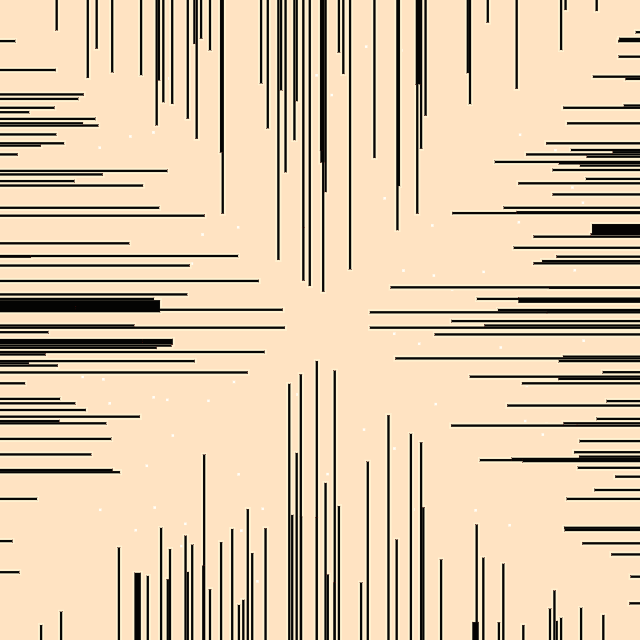
Write a three.js fragment shader that draws this background.

```glsl
// Dark strokes growing inward from four edges over a peach field with pale specks.
varying vec2 vUv;

// Palette
const vec3 PEACH = vec3(1.0, 0.89, 0.76);
const vec3 HALO = vec3(1.0, 0.95, 0.82);
const vec3 SPECK = vec3(1.0, 1.0, 0.98);
const vec3 INK = vec3(0.015, 0.015, 0.01);
const vec3 TIP_RED = vec3(0.42, 0.05, 0.04);

// Stroke layout, in canvas units
const float LANES = 288.0;
const float HALF_WIDTH = 0.52 / LANES;
const float TAPER = 0.83;      // loss of length away from the middle of an edge
const float SPAN = 0.45;       // strokes stay this close to the middle
const float SHORTEST = 0.10;   // filler lengths, as shares of the envelope
const float LONGEST = 0.82;
const float SOFT = 0.001;
const float HALO_INNER = 0.0022;
const float HALO_OUTER = 0.0038;
const float TIP_RADIUS = 0.0013;

// Per edge: longest stroke, filler density, hash seed
const vec3 TOP_STYLE = vec3(0.460, 0.17, 11.0);
const vec3 BOTTOM_STYLE = vec3(0.440, 0.17, 29.0);
const vec3 LEFT_STYLE = vec3(0.455, 0.20, 53.0);
const vec3 RIGHT_STYLE = vec3(0.432, 0.20, 71.0);

// Full-length strokes: positions along each edge
const mat2x4 TOP_LEADS = mat2x4(0.348, 0.435, 0.474, 0.484, 0.505, 0.547, 0.621, 0.652);
const mat2x4 BOTTOM_LEADS = mat2x4(0.319, 0.452, 0.470, 0.495, 0.523, 0.607, 0.642, 0.658);
const mat2x4 LEFT_LEADS = mat2x4(0.733, 0.663, 0.600, 0.561, 0.516, 0.488, 0.450, 0.418);
const mat2x4 RIGHT_LEADS = mat2x4(0.747, 0.667, 0.551, 0.512, 0.488, 0.440, 0.335, 0.281);

// Two heavy bars per edge: position, half width, length
const mat2x3 TOP_BARS = mat2x3(0.653, 0.0035, 0.132, 0.504, 0.0035, 0.254);
const mat2x3 BOTTOM_BARS = mat2x3(0.743, 0.005, 0.028, 0.215, 0.005, 0.105);
const mat2x3 LEFT_BARS = mat2x3(0.5215, 0.0095, 0.25, 0.466, 0.0045, 0.27);
const mat2x3 RIGHT_BARS = mat2x3(0.531, 0.0042, 0.19, 0.642, 0.008, 0.075);

// Scattered specks
const float SPECK_GRID = 36.0;
const float SPECK_CHANCE = 0.10;
const float SPECK_HALF = 0.0019;

float hash(vec2 p) {
  vec3 q = fract(vec3(p.xyx) * 0.1031);
  q += dot(q, q.yzx + 33.33);
  return fract((q.x + q.y) * q.z);
}

float envelope(float along, float reach) {
  return max(reach - TAPER * abs(along - 0.5), 0.0);
}

// Distance to a stroke (x) and to its inner corners (y)
vec2 stroke(vec2 p, float center, float halfWidth, float len) {
  vec2 d = vec2(abs(p.x - center) - halfWidth, p.y - len);
  return vec2(max(d.x, d.y), length(d));
}

// p.x runs along the edge, p.y away from it
vec2 edgeStrokes(vec2 p, vec3 style, mat2x4 leads, mat2x3 bars) {
  vec2 field = vec2(1.0);
  for (int i = 0; i < 2; i++) {
    field = min(field, stroke(p, bars[i].x, bars[i].y, bars[i].z));
    for (int j = 0; j < 4; j++) {
      float center = leads[i][j];
      field = min(field, stroke(p, center, HALF_WIDTH, envelope(center, style.x)));
    }
  }
  // Random filler in this lane and its neighbours
  float lane = floor(p.x * LANES);
  for (int i = -1; i <= 1; i++) {
    float id = lane + float(i);
    float center = (id + 0.5) / LANES;
    float away = abs(center - 0.5);
    if (away < SPAN && hash(vec2(id, style.z)) < style.y * (1.2 - away)) {
      float size = mix(SHORTEST, LONGEST, hash(vec2(id, style.z + 17.0)));
      field = min(field, stroke(p, center, HALF_WIDTH, size * envelope(center, style.x)));
    }
  }
  return field;
}

float specks(vec2 p) {
  vec2 cell = floor(p * SPECK_GRID);
  vec2 offset = vec2(hash(cell + 41.0), hash(cell + 83.0));
  vec2 center = (cell + mix(vec2(0.15), vec2(0.85), offset)) / SPECK_GRID;
  vec2 d = abs(p - center) - SPECK_HALF;
  float fromMiddle = length(center - 0.5);
  float ring = step(0.09, fromMiddle) * step(fromMiddle, 0.46);
  float present = step(hash(cell + 7.0), SPECK_CHANCE) * ring;
  return present * (1.0 - smoothstep(-SOFT, SOFT, max(d.x, d.y)));
}

void main() {
  vec2 p = vUv;

  // Four families of strokes
  vec2 field = edgeStrokes(vec2(p.x, 1.0 - p.y), TOP_STYLE, TOP_LEADS, TOP_BARS);
  field = min(field, edgeStrokes(p, BOTTOM_STYLE, BOTTOM_LEADS, BOTTOM_BARS));
  field = min(field, edgeStrokes(p.yx, LEFT_STYLE, LEFT_LEADS, LEFT_BARS));
  field = min(field, edgeStrokes(vec2(p.y, 1.0 - p.x), RIGHT_STYLE, RIGHT_LEADS, RIGHT_BARS));

  // Ground, specks, halo, ink, then red corners
  vec3 color = mix(PEACH, SPECK, specks(p));
  color = mix(color, HALO, 1.0 - smoothstep(HALO_INNER, HALO_OUTER, field.x));
  color = mix(color, INK, 1.0 - smoothstep(-SOFT, SOFT, field.x));
  color = mix(color, TIP_RED, 0.6 * (1.0 - smoothstep(0.0, TIP_RADIUS, field.y)));
  gl_FragColor = vec4(color, 1.0);
}
```
